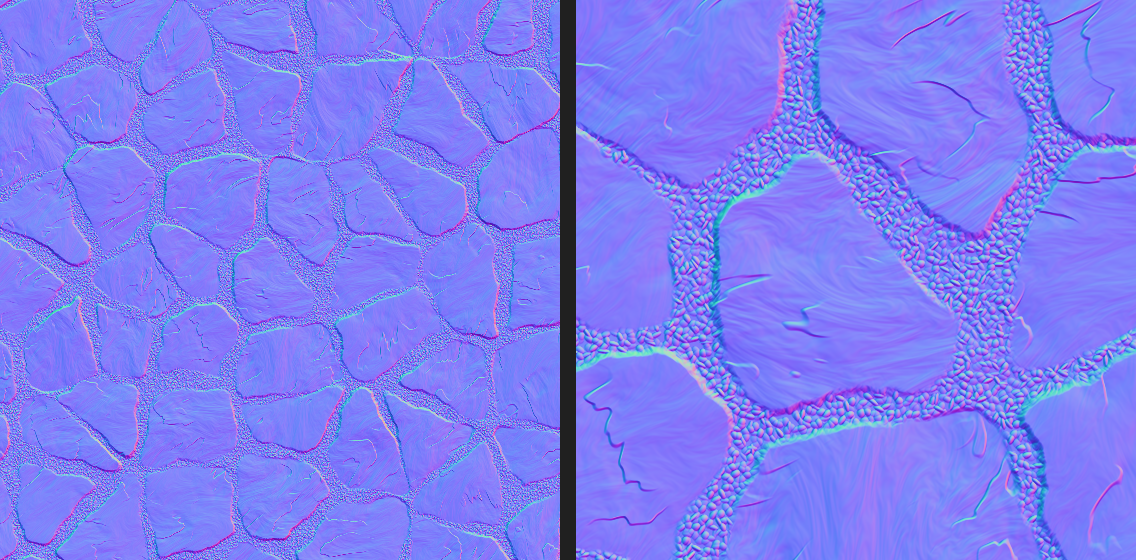
Left: the whole. Right: its middle third, enlarged.
Give the GLSL for this texture map, as a Shadertoy shader.

```glsl
// Tangent-space normal map of irregular flagstones bedded in fine gravel.
// A height field (cellular stones, layered-sine slate relief, cellular grains)
// is differentiated and its surface normal is encoded as colour.

vec2 hash2(vec2 p) {
    vec3 q = fract(p.xyx * vec3(0.1031, 0.1030, 0.0973));
    q += dot(q, q.yzx + 33.33);
    return fract((q.xx + q.yz) * q.zy);
}

mat2 rotation(float a) {
    return mat2(cos(a), -sin(a), sin(a), cos(a));
}

float smoothMin(float a, float b, float k) {
    float h = max(k - abs(a - b), 0.0) / k;
    return min(a, b) - 0.25 * h * h * k;
}

// Warped sines, each octave turned and doubled in frequency
float layeredSines(vec2 p, int octaves) {
    float sum = 0.0, amp = 0.5;
    for (int i = 0; i < octaves; i++) {
        p += 0.4 * sin(p.yx * 1.3 + float(i) * 2.1);
        sum += amp * sin(p.x) * sin(p.y);
        p = mat2(1.6, 1.2, -1.2, 1.6) * p + 1.7;
        amp *= 0.5;
    }
    return sum;
}

vec2 stoneCentre(vec2 cell) {
    return cell + 0.5 + 0.9 * (hash2(cell + 17.0) - 0.5);
}

// Returns rounded border distance (x), the stone's cell (yz)
vec3 stoneCell(vec2 p) {
    vec2 base = floor(p), nearest = base;
    float best = 9.0;
    for (int y = -1; y <= 1; y++)
    for (int x = -1; x <= 1; x++) {
        vec2 cell = base + vec2(x, y);
        vec2 d = stoneCentre(cell) - p;
        if (dot(d, d) < best) { best = dot(d, d); nearest = cell; }
    }
    vec2 a = stoneCentre(nearest) - p;
    float border = 1.0;
    for (int y = -2; y <= 2; y++)
    for (int x = -2; x <= 2; x++) {
        if (x == 0 && y == 0) continue;
        vec2 b = stoneCentre(nearest + vec2(x, y)) - p;
        border = smoothMin(border, dot(0.5 * (a + b), normalize(b - a)), 0.09);
    }
    return vec3(border, nearest);
}

// Overlapping domes, from round grains to thin twigs
float gravel(vec2 p) {
    vec2 base = floor(p);
    float top = 0.0;
    for (int y = -1; y <= 1; y++)
    for (int x = -1; x <= 1; x++) {
        vec2 cell = base + vec2(x, y);
        vec2 r = hash2(cell + 71.0);
        vec2 d = rotation(6.283 * r.x) * (cell + hash2(cell) - p);
        d /= mix(vec2(0.7, 0.6), vec2(1.0, 0.3), r.y * r.y);
        top = max(top, (0.25 + 0.75 * fract(r.x * 7.0 + r.y)) * (1.0 - dot(d, d)));
    }
    return top;
}

// Slate surface: tilt, directional grain and thin broken ledges
float slate(vec2 p, vec2 local, vec2 cell) {
    vec2 r = hash2(cell + 5.0), s = hash2(cell + 43.0);
    vec2 q = rotation(0.2 + 1.5 * r.x) * p;
    float grain = layeredSines(q * vec2(17.0, 29.0) + 40.0 * r, 6);
    float ledge = fract(2.2 * layeredSines(q * vec2(15.0, 25.0) + 30.0 * s, 5) + 3.0 * r.y);
    float drop = smoothstep(0.92, 1.0, ledge) - ledge;
    float broken = smoothstep(-0.1, 0.4, layeredSines(p * 31.0 + 9.0 * s, 3));
    return dot(local, s - 0.5) * 0.07
         + grain * mix(0.002, 0.0042, r.y)
         + drop * broken * 0.0017;
}

float height(vec2 p) {
    const float STONES = 6.9;
    vec2 bent = p + 0.007 * sin(p.yx * 19.0 + vec2(1.0, 4.0))
                  + 0.002 * sin(p.yx * 71.0 + vec2(2.0, 0.5));
    vec3 stone = stoneCell(bent * STONES);
    vec2 local = bent - stoneCentre(stone.yz) / STONES;

    // Joint width wanders, and the rims are chipped
    float joint = max(0.0015, 0.0085 + 0.016 * layeredSines(p * 15.0 + 3.0, 2));
    float rim = stone.x / STONES - joint + 0.005 * layeredSines(p * 75.0, 5);

    float rise = 0.0026 + 0.0025 * layeredSines(p * 13.0 + 8.0, 2);
    float top = rise + 0.0008 * (1.0 - exp(-max(rim, 0.0) / 0.01))
              + slate(p, local, stone.yz);
    float bed = 0.0018 * gravel(p * 260.0) + 0.0015 * layeredSines(p * 60.0, 2);
    return mix(bed, top, smoothstep(-0.002, 0.003, rim));
}

void mainImage(out vec4 fragColor, in vec2 fragCoord) {
    vec2 uv = fragCoord / iResolution.y;
    vec2 e = vec2(0.001, 0.0);
    float h = height(uv);
    vec2 slope = (vec2(height(uv + e.xy), height(uv + e.yx)) - h) / e.x;
    vec3 normal = normalize(vec3(-slope, 1.0));
    fragColor = vec4(0.5 + 0.485 * normal, 1.0);
}
```
